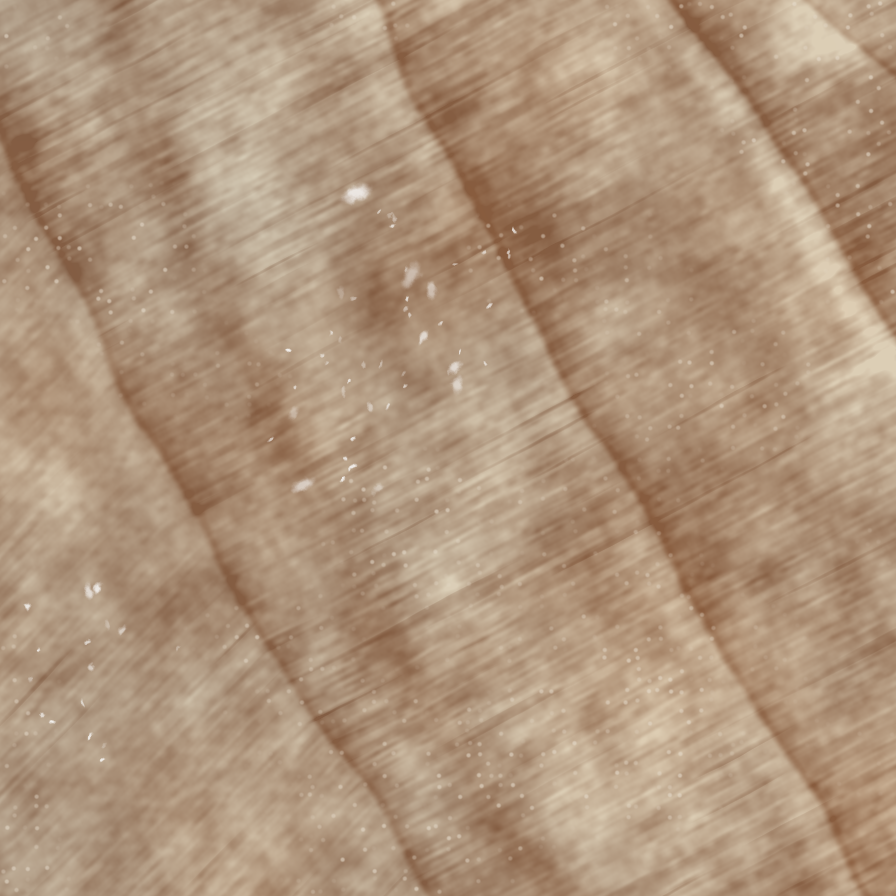
A Shadertoy shader for this texture:

```glsl
// Macro view of folded skin: diagonal creases, fine cross lines, blotches and pale flakes.

float hash(vec2 p) {
    vec3 q = fract(vec3(p.xyx) * 0.1031);
    q += dot(q, q.yzx + 33.33);
    return fract((q.x + q.y) * q.z);
}

float noise(vec2 p) {
    vec2 i = floor(p), f = fract(p);
    f = f * f * (3.0 - 2.0 * f);
    return mix(mix(hash(i), hash(i + vec2(1, 0)), f.x),
               mix(hash(i + vec2(0, 1)), hash(i + vec2(1, 1)), f.x), f.y);
}

// Layered noise centred on zero
float fbm(vec2 p) {
    float sum = 0.0, amp = 0.5;
    for (int i = 0; i < 5; i++) {
        sum += amp * (noise(p) - 0.5);
        p = mat2(1.6, 1.2, -1.2, 1.6) * p + 17.3;
        amp *= 0.5;
    }
    return sum;
}

vec2 turn(vec2 p, float a) {
    return vec2(cos(a) * p.x + sin(a) * p.y, cos(a) * p.y - sin(a) * p.x);
}

// Fine parallel skin lines with a few thin dark furrows
float skinLines(vec2 p, float angle) {
    vec2 q = turn(p, angle) + 9.0;
    q.y += 0.008 * fbm(q * 6.0);
    float fine = noise(q * vec2(13, 135)) + noise(q * vec2(22, 230)) - 1.0;
    float furrow = smoothstep(0.82, 0.97, noise(q * vec2(5, 120) + 40.0));
    return 0.85 * fine - 0.75 * furrow;
}

// Signed distance across a crease x = k.x + k.y * y + k.z * y * y
float creaseDistance(vec2 p, vec3 k) {
    float wobble = 0.022 * (noise(vec2(p.y * 9.0, k.x * 50.0)) - 0.5) + 0.006 * fbm(p * 30.0);
    return 0.84 * (p.x - k.x - p.y * (k.y + k.z * p.y) - wobble);
}

// Bright lip to the left, dark line, shadow fading to the right
float foldTone(float d, float width) {
    float lip = 0.6 * exp(-pow((d + 0.025) / 0.018, 2.0));
    float line = 0.7 * exp(-pow(d / 0.005, 2.0));
    float shadow = 1.6 * exp(-max(d, 0.0) / width) * smoothstep(-0.008, 0.005, d);
    return lip - line - shadow;
}

// Tiny round glints, one at most per grid cell, gathered in patches
float glints(vec2 p) {
    vec2 cell = floor(p * 85.0);
    vec2 centre = 0.3 + 0.4 * vec2(hash(cell + 3.0), hash(cell + 8.0));
    float dotShape = 1.0 - smoothstep(0.08, 0.3, length(fract(p * 85.0) - centre));
    float patches = smoothstep(0.45, 0.75, noise(p * 7.0 + 5.0));
    return dotShape * patches * smoothstep(0.72, 1.0, hash(cell));
}

// Coverage of pale flakes strewn around four centres
float flakes(vec2 p) {
    vec2 centres[4] = vec2[4](vec2(0.43, 0.56), vec2(0.09, 0.26),
                              vec2(0.47, 0.74), vec2(0.40, 0.53));
    float cover = 0.0;
    vec2 ragged = 0.009 * vec2(fbm(p * 110.0), fbm(p * 110.0 + 70.0));
    for (int i = 0; i < 64; i++) {
        float n = float(i);
        vec2 spread = vec2(hash(vec2(n, 1)) + hash(vec2(n, 2)) - 1.0,
                           hash(vec2(n, 3)) + hash(vec2(n, 4)) - 1.0);
        vec2 centre = centres[i % 4] + spread * 0.13;
        float size = mix(0.0018, 0.0085, pow(hash(vec2(n, 5)), 5.0));
        vec2 q = turn(p + ragged - centre, 0.4 + 1.4 * hash(vec2(n, 6)));
        float r = length(q * vec2(0.6, 1.15)) / size;
        cover = max(cover, (1.0 - smoothstep(0.4, 1.5, r)) * mix(0.25, 1.0, hash(vec2(n, 7))));
    }
    return cover;
}

void mainImage(out vec4 fragColor, in vec2 fragCoord) {
    vec2 p = fragCoord / iResolution.xy;
    vec2 q = turn(p, 0.5);

    // Uneven pigment, stretched along the folds, and smaller mottling
    float tone = -0.08 + 3.4 * fbm(q * vec2(8, 4.5) + 3.0) + 2.6 * fbm(q * vec2(25, 21) + 60.0);
    vec4 blotches[10] = vec4[10](  // centre, radius, tone
        vec4(0.43, 0.70, 0.10, -1.2), vec4(0.62, 0.74, 0.09, -0.9),
        vec4(0.45, 0.30, 0.07, -0.8), vec4(0.68, 0.91, 0.12, 1.8),
        vec4(0.53, 0.37, 0.09, 1.1), vec4(0.65, 0.16, 0.10, 1.1),
        vec4(0.28, 0.85, 0.11, 0.6), vec4(0.90, 0.92, 0.06, 1.6),
        vec4(0.14, 0.22, 0.12, -0.7), vec4(0.025, 0.84, 0.016, -1.8));
    vec2 warp = 0.14 * vec2(fbm(p * 9.0), fbm(p * 9.0 + 30.0));
    for (int i = 0; i < 10; i++) {
        vec4 b = blotches[i];
        vec2 offset = turn(p + warp - b.xy, 0.5) * vec2(1.15, 0.85);
        tone += b.w * exp(-dot(offset, offset) / (b.z * b.z));
    }

    // Sharp creases and one shallow valley
    float left = creaseDistance(p, vec3(0.48, -0.64, 0.08));
    float middle = creaseDistance(p, vec3(0.975, -0.63, 0.07));
    float right = creaseDistance(p, vec3(1.415, -0.66, 0.0));
    float corner = creaseDistance(p, vec3(1.90, -0.99, 0.0));
    float valley = creaseDistance(p, vec3(0.62, -0.69, 0.19));
    float folds = 0.8 * foldTone(left, 0.025) + foldTone(middle, 0.055)
                + foldTone(right, 0.035) + 0.7 * foldTone(corner, 0.03)
                + 0.8 * exp(-pow((right + 0.025) / 0.016, 2.0))
                - 0.9 * exp(-pow(valley / 0.028, 2.0))
                + 0.4 * exp(-pow((valley + 0.06) / 0.03, 2.0));
    tone += folds;

    // Fine lines turn steeper and fainter beyond the left crease
    float lines = mix(0.6 * skinLines(p, 0.8), skinLines(p, 0.49), smoothstep(-0.02, 0.01, left));
    tone += lines * (0.4 + 1.1 * noise(p * 8.0));
    tone += 0.9 * (noise(q * vec2(90, 130)) - 0.5);
    tone = clamp(tone, -2.4, 2.3);

    // Tan ramp with reddish shadows and drifting warmth
    vec3 color = vec3(0.69, 0.592, 0.495) + tone * vec3(0.073, 0.094, 0.096);
    float warmth = 2.0 * fbm(p * 4.0 + 80.0) + 0.5 * (p.x - p.y) - 0.25 * min(folds, 0.0);
    color += warmth * vec3(0.018, -0.006, -0.022);

    color = mix(color, vec3(0.90, 0.86, 0.80), 0.6 * glints(p));
    color = mix(color, vec3(0.95, 0.94, 0.93), flakes(p));
    fragColor = vec4(color, 1.0);
}
```
